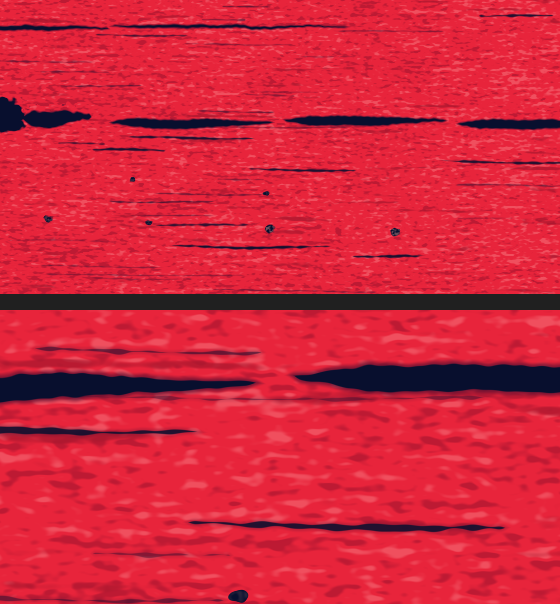
Top: the whole. Bottom: its middle third, enlarged.
A WebGL 2 fragment shader for this texture:

```glsl
#version 300 es
precision highp float;
// Weathered red paint on a wooden board, split along the grain.
// Stretched gradient noise forms the brushed relief; tapered slits, hairline
// cracks, a broken knot and a few nail pits are laid over it by loops.

#define PAINT vec3(0.91, 0.14, 0.23)
#define SHADE vec3(0.74, 0.10, 0.20)
#define GLOSS vec3(0.94, 0.31, 0.37)
#define STAIN vec3(0.35, 0.06, 0.19)
#define VOID_COLOR vec3(0.03, 0.06, 0.18)
#define NAIL vec3(0.45, 0.33, 0.37)
#define SPLIT_Y 0.582
#define SPLIT_THICK 0.0145
#define HAIRLINES 34
#define PITS 6

uniform vec2 u_resolution;
out vec4 fragColor;

vec2 hash2(vec2 p) {
    vec3 q = fract(p.xyx * vec3(0.1031, 0.1030, 0.0973));
    q += dot(q, q.yzx + 33.33);
    return fract((q.xx + q.yz) * q.zy);
}

float corner(vec2 cell, vec2 f, vec2 o) {
    return dot(hash2(cell + o) * 2.0 - 1.0, f - o);
}

float noise(vec2 p) {
    vec2 c = floor(p), f = fract(p);
    vec2 u = f * f * f * (f * (f * 6.0 - 15.0) + 10.0);
    return mix(mix(corner(c, f, vec2(0, 0)), corner(c, f, vec2(1, 0)), u.x),
               mix(corner(c, f, vec2(0, 1)), corner(c, f, vec2(1, 1)), u.x), u.y);
}

// Signed distance to a slit: blunt at its left end, drawn out at its right
float slit(vec2 p, vec2 center, float halfLength, float thick) {
    float t = (p.x - center.x) / halfLength;
    float taper = smoothstep(-1.05, -0.6, t) * (1.0 - 0.8 * smoothstep(0.0, 1.0, t));
    float rough = 0.010 * noise(vec2(p.x * 9.0, center.x * 7.0))
                + 0.005 * noise(p * vec2(45.0, 30.0));
    float ends = 0.016 * smoothstep(0.92, 1.08, abs(t));
    return abs(p.y - center.y + rough) - thick * taper + ends;
}

// Brushed paint relief, about zero on average
float relief(vec2 p) {
    float h = noise(p * vec2(30.0, 95.0));
    h += 0.7 * noise(p * vec2(62.0, 130.0) + 17.0);
    h += 0.7 * noise(p * vec2(6.0, 62.0) + 41.0);
    return h + 0.35 * noise(p * vec2(2.0, 9.0) + 73.0);
}

void main() {
    vec2 p = gl_FragCoord.xy / u_resolution.y;
    float width = u_resolution.x / u_resolution.y;
    float px = 0.8 / u_resolution.y;

    // Paint: shaded furrows and glossy ridges, glossier to the right
    vec2 g = p + vec2(0.0, 0.012 * p.x + 0.008 * noise(p * vec2(2.5, 5.0)));
    float tone = relief(g) + 0.14 * (p.x / width - 0.5);
    vec3 color = mix(PAINT, SHADE, smoothstep(0.14, 0.52, -tone));
    color = mix(color, GLOSS, smoothstep(0.14, 0.58, tone));

    // Faint long furrows in patches
    float furrow = noise(g * vec2(3.5, 48.0) + 9.0) + 0.3 * noise(g * vec2(30.0, 90.0));
    color = mix(color, SHADE * 0.9, 0.75 * smoothstep(0.28, 0.5, furrow));

    // Hairline cracks, broken into dashes
    for (int i = 0; i < HAIRLINES; i++) {
        float id = float(i);
        vec2 a = hash2(vec2(id, 3.7)), b = hash2(vec2(id, 19.3));
        vec2 center = vec2(a.x * width, (id + a.y) / float(HAIRLINES));
        float t = (p.x - center.x) / mix(0.08, 0.38, b.x * b.x);
        float bend = 0.012 * noise(vec2(p.x * 3.0, id)) + 0.003 * noise(vec2(p.x * 28.0, id));
        float dash = noise(vec2(p.x * 38.0, id * 3.3)) + 0.6 * noise(vec2(p.x * 9.0, id));
        float thick = mix(0.0010, 0.0042, b.y * b.y * b.y) * (1.0 - t * t) + 0.0045 * dash;
        thick = min(thick, 0.005) - 0.02 * smoothstep(0.85, 1.1, abs(t));
        float d = abs(p.y - center.y + bend + 0.008 * (p.x - center.x)) - thick;
        float strength = mix(0.35, 0.95, b.y);
        color = mix(color, STAIN, 0.3 * strength * smoothstep(0.005, 0.0, d));
        color = mix(color, mix(STAIN, VOID_COLOR, b.y), strength * smoothstep(px, -px, d));
    }

    // Main split in three lengths, and one finer split near the top
    float gap = slit(p, vec2(0.12, 0.905), 0.26, 0.0065);
    gap = min(gap, slit(p, vec2(0.78, 0.908), 0.42, 0.0040));
    for (int i = 0; i < 3; i++) {
        float id = float(i);
        float y = SPLIT_Y + 0.008 * sin(id * 1.9);
        gap = min(gap, slit(p, vec2(0.65 + 0.59 * id, y), 0.285, SPLIT_THICK));
    }

    // Broken knot at the left edge, with crumbs around it
    float ragged = 0.035 * noise(p * 22.0) + 0.02 * noise(p * 55.0);
    vec2 k = (p - vec2(0.01, 0.607)) / vec2(1.35, 1.0);
    gap = min(gap, length(k) - 0.056 + ragged);
    gap = min(gap, slit(p, vec2(0.19, 0.600), 0.12, 0.026) + 0.3 * ragged);
    vec2 s = (p - vec2(0.14, 0.615)) / vec2(0.24, 0.075);
    float halo = exp(-dot(s, s));
    float crumbs = noise(p * vec2(34.0, 60.0) + 5.0) + 0.4 * noise(p * 95.0);
    color = mix(color, STAIN, 0.85 * smoothstep(0.22, 0.42, crumbs * halo));
    color = mix(color, STAIN, 0.7 * smoothstep(0.007, 0.0, gap));
    color = mix(color, VOID_COLOR, smoothstep(px, -px, gap));

    // Nail pits: dark rims, some with worn metal inside
    for (int i = 0; i < PITS; i++) {
        float id = float(i);
        vec2 a = hash2(vec2(id, 61.0)), b = hash2(vec2(id, 87.0));
        vec2 q = p - vec2((id + a.x) * 0.22 + 0.03, 0.20 + 0.20 * a.y);
        float radius = mix(0.004, 0.016, b.x);
        float d = length(q * vec2(0.9, 1.1)) - radius + 0.009 * noise(p * 75.0);
        vec3 fill = mix(VOID_COLOR, NAIL, b.x * smoothstep(-0.25, 0.2, noise(p * 110.0)));
        fill = mix(fill, VOID_COLOR, 0.6 * smoothstep(-0.004, 0.0, d));
        color = mix(color, fill, smoothstep(px, -px, d));
    }

    fragColor = vec4(color, 1.0);
}
```
